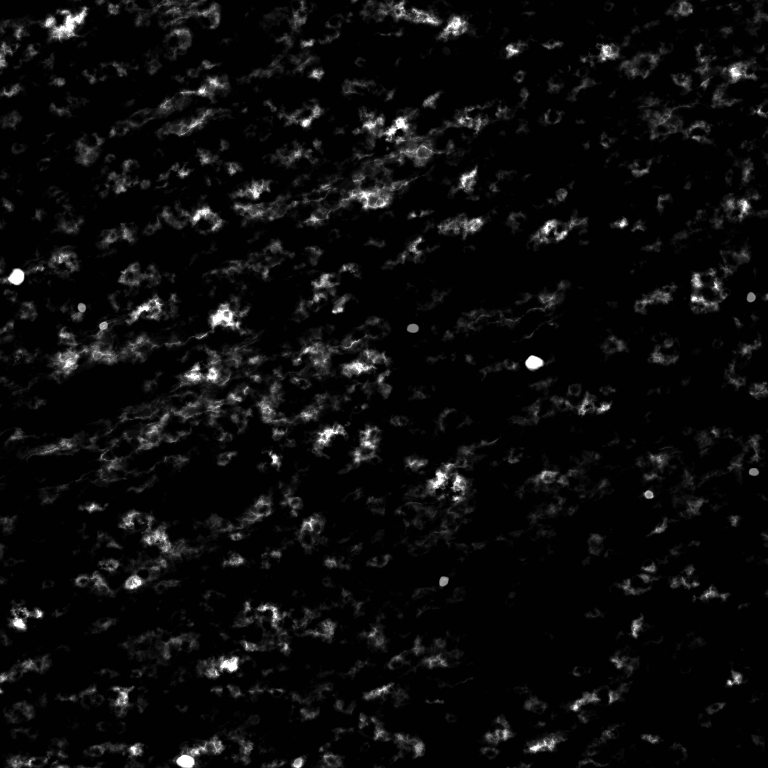
A WebGL 2 fragment shader for this texture:

```glsl
#version 300 es
precision highp float;
// Scattered glowing cells with ragged processes and faint slanted fibres on black.

uniform vec2 u_resolution;
out vec4 fragColor;

float hash(vec2 p) {
    vec3 q = fract(p.xyx * 0.1031);
    q += dot(q, q.yzx + 33.33);
    return fract((q.x + q.y) * q.z);
}

float noise(vec2 p) {
    vec2 i = floor(p), f = fract(p);
    f = f * f * (3.0 - 2.0 * f);
    return mix(mix(hash(i), hash(i + vec2(1, 0)), f.x),
               mix(hash(i + vec2(0, 1)), hash(i + vec2(1, 1)), f.x), f.y);
}

mat2 rotation(float a) {
    return mat2(cos(a), -sin(a), sin(a), cos(a));
}

float fbm(vec2 p) {
    float sum = 0.0, weight = 0.53;
    for (int i = 0; i < 4; i++) {
        sum += weight * noise(p);
        p = rotation(0.6) * p * 2.03 + 11.7;
        weight *= 0.5;
    }
    return sum;
}

float ridge(float n) {
    return 1.0 - abs(2.0 * n - 1.0);
}

// How crowded the tissue is: densest towards the upper left
float crowding(vec2 p) {
    float slope = 0.5 + 0.28 * (p.y - 0.5) - 0.22 * (p.x - 0.5);
    return clamp(slope + 1.1 * (noise(p * 4.5 + 3.1) - 0.5), 0.08, 0.95);
}

// One jittered grid of cells: ragged streak, membrane ring, dark nucleus
float cellLayer(vec2 p, vec2 warp, float scale, float seed, float grain) {
    vec2 g = (p + warp) * scale;
    float glow = 0.0;
    for (int y = -1; y <= 1; y++)
    for (int x = -1; x <= 1; x++) {
        vec2 id = floor(g) + vec2(x, y);
        vec2 key = id + seed;
        vec2 centre = id + 0.1 + 0.8 * vec2(hash(key + 5.3), hash(key + 9.7));
        vec2 place = centre / scale;
        float present = smoothstep(-0.1, 0.1, crowding(place) + 0.12 - hash(key + 2.9));
        float level = hash(key + 14.2);
        float shape = hash(key + 21.6);

        float angle = 0.2 + 0.25 * place.y
                    + (hash(key + 31.4) - 0.5) * mix(0.4, 1.3, place.x);
        mat2 turn = rotation(angle);
        vec2 d = turn * (g - centre);
        vec2 soma = turn * (g - centre - 0.65 * warp * scale);

        float radius = mix(0.11, 0.19, hash(key + 41.8));
        float r = length(soma / vec2(1.25, 1.0));
        float ring = exp(-pow((r - radius) / 0.055, 2.0)) * step(0.45, hash(key + 52.5));
        vec2 q = d / vec2(mix(0.22, 0.44, shape), mix(0.18, 0.12, shape));
        float body = exp(-dot(q, q));
        body *= 1.0 - 0.75 * exp(-pow(r / (0.7 * radius), 2.0)) * step(level, 0.9);

        float strength = 0.14 + 0.8 * level * level * level;
        float cell = strength * (2.0 * body * grain + 0.6 * ring * (0.25 + grain));
        // A few saturated round spots
        float spot = step(0.988, hash(key + 63.1)) * smoothstep(0.2, 0.13, length(soma));
        glow += present * (cell + spot);
    }
    return glow;
}

// Thin slanted strands gathered into patches
float fibres(vec2 p, vec2 warp, float grain) {
    vec2 q = rotation(0.38) * (p + 0.7 * warp);
    float strand = pow(ridge(fbm(q * vec2(13.0, 46.0) + 7.0)), 5.0);
    float patches = smoothstep(0.48, 0.78, fbm(q * vec2(7.0, 17.0) + 31.0));
    float corner = smoothstep(1.05, 0.1, length((p - vec2(0.12, 0.88)) * vec2(1.0, 1.2)));
    return strand * patches * (0.2 + grain) * (0.15 + 0.75 * corner);
}

void main() {
    vec2 p = gl_FragCoord.xy / min(u_resolution.x, u_resolution.y);
    vec2 warp = 0.035 * (vec2(fbm(p * 42.0), fbm(p * 42.0 + 57.0)) - 0.5);

    // Fine membrane grain
    float clumps = smoothstep(0.3, 0.75, fbm(p * 75.0 + 19.0));
    float grain = clumps * (0.35 + 0.95 * pow(ridge(fbm(p * 95.0 + 83.0)), 3.0));

    float light = cellLayer(p, warp, 16.0, 0.0, grain);
    light += 0.5 * cellLayer(p, warp * 0.7, 27.0, 140.0, grain);
    light += fibres(p, warp, grain);

    // Cut the haze to black and compress the highlights
    light = max(light - 0.035, 0.0);
    light = min(light * 1.05, 1.0);
    fragColor = vec4(vec3(0.004 + 0.996 * light), 1.0);
}
```
